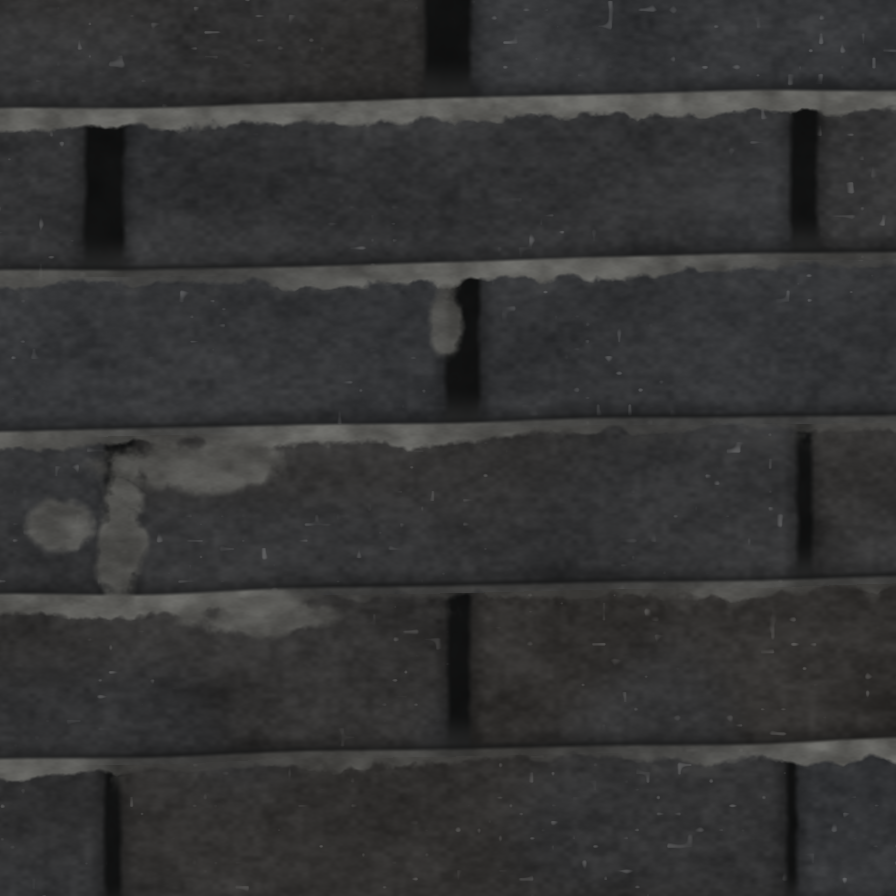
Write a Shadertoy shader that draws this texture.

```glsl
const float COURSE = 0.1816;      // height of a brick plus its bed joint
const float BRICK = 0.765;        // length of a brick plus its head joint
const float TILT = 0.022;         // rise of the courses across the canvas
const vec3 WARM_BRICK = vec3(0.186, 0.178, 0.170);
const vec3 COOL_BRICK = vec3(0.198, 0.203, 0.212);
const vec3 DULL_MORTAR = vec3(0.255, 0.252, 0.242);
const vec3 PALE_MORTAR = vec3(0.440, 0.440, 0.425);
const vec3 GAP = vec3(0.062, 0.064, 0.064);

// Mortar smears: centre, radii
const vec4 SMEARS[5] = vec4[5](
    vec4(0.135, 0.400, 0.030, 0.085), vec4(0.215, 0.480, 0.120, 0.030),
    vec4(0.070, 0.415, 0.045, 0.030), vec4(0.280, 0.312, 0.095, 0.024),
    vec4(0.498, 0.640, 0.021, 0.040));

float hash(vec2 p) {
    vec3 q = fract(p.xyx * 0.1031);
    q += dot(q, q.yzx + 33.33);
    return fract((q.x + q.y) * q.z);
}

float noise(vec2 p) {
    vec2 i = floor(p), f = fract(p);
    f = f * f * (3.0 - 2.0 * f);
    return mix(mix(hash(i), hash(i + vec2(1, 0)), f.x),
               mix(hash(i + vec2(0, 1)), hash(i + vec2(1, 1)), f.x), f.y);
}

float fbm(vec2 p) {
    float sum = 0.0, amp = 0.5;
    for (int i = 0; i < 4; i++) {
        sum += amp * noise(p);
        p = p * 2.03 + 17.7;
        amp *= 0.5;
    }
    return sum / 0.9375;
}

// 1 inside the band |d| < halfWidth, with soft edges
float band(float d, float halfWidth, float soft) {
    return 1.0 - smoothstep(halfWidth - soft, halfWidth + soft, abs(d));
}

float smearMask(vec2 p, float rough) {
    float most = 0.0;
    for (int i = 0; i < 5; i++) {
        vec2 d = (p - SMEARS[i].xy) / SMEARS[i].zw;
        most = max(most, exp(-dot(d, d)) * (0.35 + 1.3 * rough));
    }
    return smoothstep(0.30, 0.62, most);
}

// Mottled face with streaky grain and pale specks
vec3 brickColor(vec2 p, vec2 id) {
    vec2 q = p + 7.0 * hash(id + 3.0);
    vec3 c = mix(WARM_BRICK, COOL_BRICK, hash(id + 11.0));
    c = mix(c, COOL_BRICK, 0.6 * smoothstep(0.45, 0.75, noise(q * 5.0)));
    c += 0.095 * (fbm(q * vec2(9.0, 14.0)) - 0.5);
    c += 0.060 * (fbm(q * vec2(55.0, 90.0)) - 0.5);
    c += 0.035 * (noise(q * vec2(130.0, 170.0)) - 0.5);
    float speck = smoothstep(0.88, 1.0, noise(q * vec2(85.0, 110.0)));
    return c + 0.14 * speck * smoothstep(0.4, 0.7, noise(q * 9.0));
}

vec3 mortarColor(vec2 p, float strength) {
    float tone = 0.55 * strength + 1.1 * (fbm(p * vec2(35.0, 60.0)) - 0.4);
    return mix(DULL_MORTAR, PALE_MORTAR, clamp(tone, 0.0, 1.0));
}

void mainImage(out vec4 fragColor, in vec2 fragCoord) {
    vec2 p = fragCoord / iResolution.xy;
    float rough = fbm(p * 38.0);

    // Courses, counted downward, with a slight waviness
    float wave = 0.008 * (noise(p * vec2(6.0, 4.0)) - 0.5);
    float down = (1.0 - p.y + TILT * p.x + wave - 0.130) / COURSE;
    float row = floor(down);
    float bed = floor(down + 0.5);
    float below = (down - bed) * COURSE;

    // Head joints in half bond, narrower toward the lower right
    float start = 0.508 - 0.5 * BRICK * mod(row + 1.0, 2.0);
    float along = (p.x - start) / BRICK;
    float head = floor(along + 0.5);
    float drift = 0.018 * (hash(vec2(head, row)) - 0.5);
    float side = (along - head) * BRICK - drift + 0.006 * (rough - 0.5);
    float gapHalf = max(0.0055, 0.025 - 0.0032 * (row + 1.0) - 0.007 * head);
    vec2 brickId = vec2(head + step(0.0, side), row);

    // Brick faces darken at their worn edges
    vec3 color = brickColor(p, brickId);
    color *= 1.0 - 0.22 * band(side, gapHalf + 0.010, 0.010);
    color *= 1.0 - 0.18 * band(below + 0.014, 0.008, 0.008);

    // Open head joints, lighter where dust lies at the bottom
    float gap = band(side, gapHalf, 0.0045);
    vec3 gapColor = GAP + 0.07 * smoothstep(0.72, 0.92, fract(down));
    color = mix(color, gapColor + 0.03 * (rough - 0.5), gap);

    // Ragged bed joints that spill over the brick beneath
    float strength = smoothstep(0.20, 0.75, noise(vec2(p.x * 5.0, bed * 7.3 + 2.0)));
    float lower = 0.002 + 0.009 * strength + 0.024 * (rough - 0.35);
    float mortar = smoothstep(-0.011, -0.006, below)
                 * (1.0 - smoothstep(lower - 0.003, lower + 0.004, below));
    float spill = band(below - 0.014, 0.006, 0.016) * smoothstep(0.48, 0.72, rough);
    vec3 mortarTone = mortarColor(p, strength);
    color = mix(color, mortarTone, max(mortar * (0.55 + 0.45 * strength), 0.4 * spill));

    // Shadow under the brick above each bed joint
    float shade = band(below + 0.0105, 0.0022, 0.0035);
    color = mix(color, GAP + 0.03, shade * mix(0.75, 0.35, strength));

    // Smeared and crumbled mortar
    color = mix(color, mortarColor(p + 0.37, 0.55), 0.85 * smearMask(p, rough));

    fragColor = vec4(clamp(color, 0.0, 1.0), 1.0);
}
```
